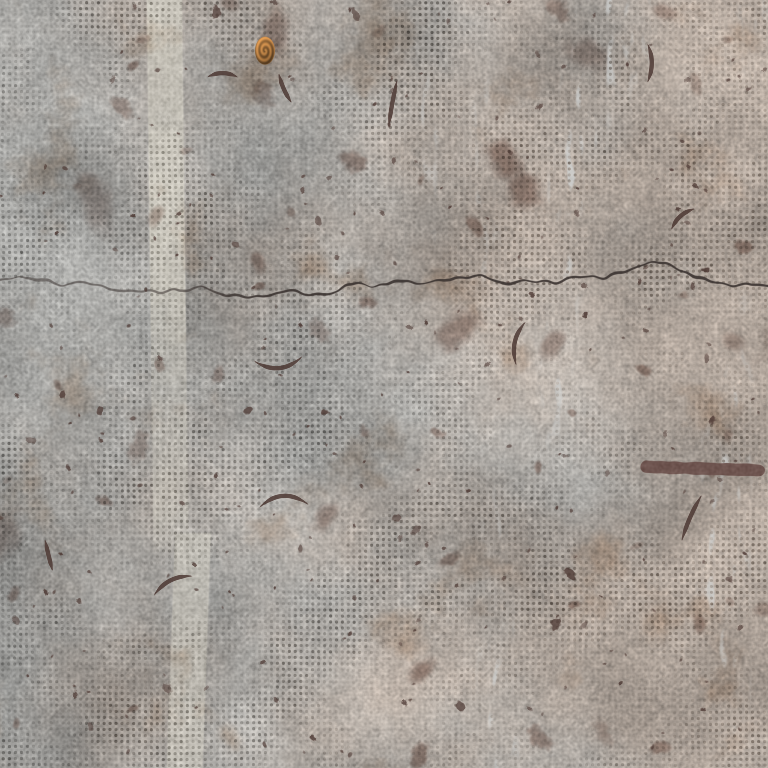
Give the GLSL for this texture, as a WebGL 2 fragment shader.

```glsl
#version 300 es
precision highp float;
// Weathered woven backing: stains, painted strip, crack and scattered debris.
uniform vec2 u_resolution;
out vec4 fragColor;

const float BASE_TONE = 0.635, CLOUD_CONTRAST = 0.27, GRAIN_CONTRAST = 0.13;
const float WEAVE_CELLS = 129.0, WEAVE_DEPTH = 0.23;
const float CRACK_HEIGHT = 0.632, TAU = 6.28318;
const vec3 COOL_TINT = vec3(1.0, 1.0, 0.985);
const vec3 WARM_TINT = vec3(1.065, 0.995, 0.935);
const vec3 STAIN_TINT = vec3(0.66, 0.57, 0.54);
const vec3 RUST_TINT = vec3(0.86, 0.78, 0.71);
const vec3 STRIP_COLOR = vec3(0.77, 0.755, 0.715);
const vec3 CHALK_COLOR = vec3(0.82, 0.83, 0.83);
const vec3 DEBRIS_COLOR = vec3(0.3, 0.22, 0.2);
const vec3 CRACK_COLOR = vec3(0.23, 0.2, 0.19);
const vec3 STICK_COLOR = vec3(0.43, 0.33, 0.31);
const vec3 SHELL_COLOR = vec3(0.68, 0.47, 0.25);

vec2 hash2(vec2 p) {
  vec3 q = fract(p.xyx * vec3(0.1031, 0.103, 0.0973));
  q += dot(q, q.yzx + 33.33);
  return fract((q.xx + q.yz) * q.zy);
}

float corner(vec2 i, vec2 f, vec2 o) { return dot(hash2(i + o) * 2.0 - 1.0, f - o); }

float noise(vec2 p) {
  vec2 i = floor(p), f = p - i, e = vec2(0, 1);
  vec2 u = f * f * f * (f * (f * 6.0 - 15.0) + 10.0);
  return mix(mix(corner(i, f, e.xx), corner(i, f, e.yx), u.x),
             mix(corner(i, f, e.xy), corner(i, f, e.yy), u.x), u.y);
}

float fbm(vec2 p) {
  float sum = 0.0, amp = 0.6;
  for (int i = 0; i < 5; i++) {
    sum += amp * noise(p);
    p = mat2(1.6, 1.2, -1.2, 1.6) * p + 17.3;
    amp *= 0.55;
  }
  return sum;
}

vec2 rotate(vec2 v, float a) { return mat2(cos(a), sin(a), -sin(a), cos(a)) * v; }

// Ragged blots, one candidate per cell; radii are fractions of a cell
float blots(vec2 p, float cells, float density, vec2 radii, float softness, float px) {
  vec2 g = p * cells;
  float ragged = noise(g * 3.5) + 0.7 * noise(g * 9.0), cover = 0.0;
  for (int k = 0; k < 9; k++) {
    vec2 id = floor(g) + vec2(k % 3 - 1, k / 3 - 1);
    vec2 pick = hash2(id + cells * 7.0);
    if (pick.x > density) continue;
    float r = mix(radii.x, radii.y, pow(fract(pick.y * 7.3), 2.0));
    vec2 d = rotate(g - id - hash2(id + cells), pick.y * TAU) * vec2(0.85, 1.35);
    float edge = max(r * softness, px * cells);
    float blot = 1.0 - smoothstep(r - edge, r + edge, length(d) + ragged * r * 0.8);
    cover = max(cover, blot * mix(0.5, 1.0, fract(pick.y * 13.7)));
  }
  return cover;
}

// Thin bent twigs, tapered toward both ends
float twigs(vec2 p, float cells, float density, float px) {
  vec2 g = p * cells;
  float cover = 0.0;
  for (int k = 0; k < 9; k++) {
    vec2 id = floor(g) + vec2(k % 3 - 1, k / 3 - 1);
    vec2 pick = hash2(id + 36.0);
    if (pick.x > density) continue;
    vec2 d = rotate(g - id - hash2(id + 5.0), pick.y * TAU);
    float bend = mix(-2.2, 2.2, fract(pick.y * 9.1)), steep = 2.0 * bend * d.x;
    float along = abs(d.x) / mix(0.12, 0.24, fract(pick.y * 5.7));
    float dist = abs(d.y - bend * d.x * d.x) / sqrt(1.0 + steep * steep);
    float width = 0.013 * (1.0 - smoothstep(0.4, 1.0, along));
    float line = 1.0 - smoothstep(width, width + px * cells, dist);
    cover = max(cover, line * (1.0 - smoothstep(0.9, 1.0, along)));
  }
  return cover;
}

float crackPath(float x) {
  return CRACK_HEIGHT + 0.055 * noise(vec2(x * 4.5, 3.7))
    + 0.018 * noise(vec2(x * 17.0, 8.2)) + 0.007 * noise(vec2(x * 55.0, 1.4));
}

float band(float x, float lo, float hi) {
  return smoothstep(lo - 0.0015, lo + 0.0015, x) - smoothstep(hi - 0.0015, hi + 0.0015, x);
}

void main() {
  float px = 1.0 / u_resolution.y;
  vec2 p = gl_FragCoord.xy * px;
  // Cloudy ground, warmer at the right
  float grain = noise(p * 230.0) + 0.8 * noise(p * 95.0 + 9.0);
  float tone = BASE_TONE + CLOUD_CONTRAST * fbm(p * 5.0 + 2.0) + GRAIN_CONTRAST * grain;
  tone -= 0.06 * (1.0 - smoothstep(0.0, 0.35, p.x)) * (1.0 - smoothstep(0.2, 0.8, p.y));
  float warmth = smoothstep(-0.1, 1.05, p.x + 1.3 * fbm(p * 3.5 + 40.0));
  vec3 color = tone * mix(COOL_TINT, WARM_TINT, warmth);
  // Painted strip in two offset lengths
  float wear = fbm(p * 22.0 + 5.0);
  float upper = band(p.x + 0.012 * p.y, 0.203, 0.249) * smoothstep(0.27, 0.32, p.y + 0.05 * wear);
  float lower = band(p.x - 0.035 * p.y, 0.217, 0.264) * (1.0 - smoothstep(0.304, 0.308, p.y));
  float strip = max(upper * (mix(0.45, 0.88, smoothstep(0.5, 0.65, p.y)) - 0.5 * wear), lower * 0.65);
  color = mix(color, STRIP_COLOR + 0.09 * grain, clamp(strip, 0.0, 1.0));
  // Open weave, partly filled, with chalky vertical flecks
  vec2 thread = (p + 0.003 * noise(p * 7.0)) * WEAVE_CELLS, gap = 0.5 - 0.5 * cos(TAU * thread);
  float hole = smoothstep(0.15, 0.75, gap.x * gap.y) * mix(0.55, 1.2, hash2(floor(thread)).x);
  color += WEAVE_DEPTH * mix(0.15, 1.0, smoothstep(-0.16, 0.26, fbm(p * 6.5 + 70.0))) * (0.22 - hole);
  float fleck = smoothstep(0.06, 0.35, noise(p * vec2(13.0, 1.6) + 4.0)) * smoothstep(0.12, 0.4, noise(p * vec2(75.0, 24.0)));
  color = mix(color, CHALK_COLOR, fleck * (0.75 - 0.5 * hole) * smoothstep(0.3, 0.6, p.x));
  // Rusty blooms and darker stains
  color *= mix(vec3(1), RUST_TINT, 0.75 * smoothstep(0.1, 0.4, fbm(p * 7.0 + 120.0)));
  float stain = max(blots(p, 6.0, 0.42, vec2(0.06, 0.2), 0.6, px), blots(p, 15.0, 0.22, vec2(0.08, 0.24), 0.5, px));
  color *= mix(vec3(1), STAIN_TINT, stain * 0.75);
  // Jagged crack, fainter at the left
  float slope = (crackPath(p.x + 0.002) - crackPath(p.x - 0.002)) / 0.004;
  float crackDist = abs(p.y - crackPath(p.x)) / sqrt(1.0 + slope * slope) - 0.0018 * noise(vec2(p.x * 28.0, 6.0));
  float crack = 1.0 - smoothstep(0.0011 - px * 0.5, 0.0011 + px, crackDist);
  color = mix(color, CRACK_COLOR, crack * mix(0.55, 0.9, smoothstep(0.2, 0.35, p.x)));
  // Crumbs, twigs and a flat stick
  float crumbs = max(blots(p, 26.0, 0.1, vec2(0.06, 0.19), 0.15, px), blots(p, 60.0, 0.06, vec2(0.1, 0.24), 0.2, px));
  color = mix(color, DEBRIS_COLOR, 0.85 * max(crumbs, twigs(p, 6.0, 0.28, px)));
  vec2 s = p - vec2(0.842, 0.392);
  float stick = length(s - vec2(clamp(s.x, 0.0, 0.146), -0.03 * s.x)) + 0.002 * noise(p * 60.0);
  color = mix(color, STICK_COLOR + 0.06 * grain, 1.0 - smoothstep(0.007, 0.007 + 1.5 * px, stick));
  // Small shell
  s = (p - vec2(0.345, 0.934)) * vec2(1.2, 0.85);
  float light = 0.9 + 0.2 * sin(length(s) * 900.0 + atan(s.y, s.x)) + 18.0 * dot(s, vec2(-0.4, 0.8));
  color = mix(color, SHELL_COLOR * light, 1.0 - smoothstep(0.0145, 0.0145 + 1.5 * px, length(s)));
  fragColor = vec4(clamp(color, 0.0, 1.0), 1.0);
}
```
